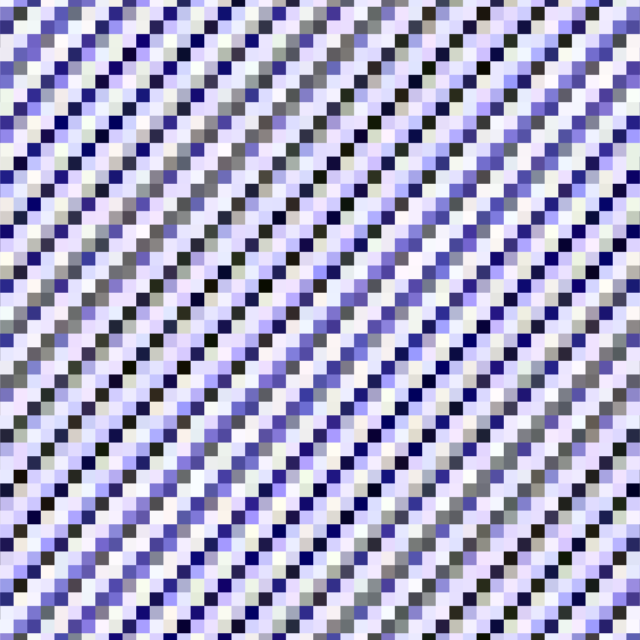
Reproduce this pattern procedurally as a Shadertoy shader.

```glsl
// Mosaic of square cells crossed by rising diagonal stripes. A brightness wave and
// a slightly slower blueness wave run along column + row; their beat turns the
// stripes from navy through violet and gray to near black.

const float TAU = 6.2831853;
const float CELLS = 47.0;          // cells across and down
const float ROW_SHIFT = 0.5;       // the top row is cut in half
const float EDGE_SOFTNESS = 0.1;   // in cells
const float DARK_FREQ = 0.2612;    // stripes per cell
const float DARK_START = 35.1;     // diagonal index of one stripe centre
const float BLUE_FREQ = 0.2388;
const float BLUE_START = 58.5;
const float LIGHT = 0.96;
const float DEPTH = 0.87;

float hash(vec2 p) {
    return fract(sin(dot(p, vec2(127.1, 311.7))) * 43758.5453);
}

float wave(float diagonal, float start, float freq) {
    return cos(TAU * freq * (diagonal - start));
}

// Narrow dark dip around each stripe centre, uneven from cell to cell
float brightness(vec2 cell) {
    float crest = 0.5 + 0.5 * wave(cell.x + cell.y, DARK_START, DARK_FREQ);
    float dip = crest * crest * crest;
    float grain = hash(cell) - 0.5;
    return LIGHT - DEPTH * dip + grain * mix(0.07, 0.16, dip);
}

// Blueness is shared by the two cells of a vertical pair
float blueness(vec2 pairCell) {
    float grain = hash(pairCell + 19.3) - 0.5;
    float diagonal = pairCell.x + pairCell.y + 0.5;
    return 0.17 + 0.21 * wave(diagonal, BLUE_START, BLUE_FREQ) + 0.05 * grain;
}

vec3 cellColor(vec2 cell) {
    vec2 pairCell = vec2(cell.x, 2.0 * floor(cell.y * 0.5));
    float warmth = 0.05 * (hash(pairCell + 7.7) - 0.5);
    vec3 blueShift = vec3(-0.13, -0.21, 0.88) * blueness(pairCell);
    vec3 warmShift = vec3(1.0, -0.4, 0.0) * warmth;
    return clamp(brightness(cell) + blueShift + warmShift, 0.0, 1.0);
}

// Blend the four cells around the nearest grid corner, only close to their edges
vec3 mosaic(vec2 p, float softness) {
    vec2 corner = floor(p + 0.5);
    vec2 blend = clamp((p - corner) / softness + 0.5, 0.0, 1.0);
    vec3 upper = mix(cellColor(corner - 1.0), cellColor(corner - vec2(0.0, 1.0)), blend.x);
    vec3 lower = mix(cellColor(corner - vec2(1.0, 0.0)), cellColor(corner), blend.x);
    return mix(upper, lower, blend.y);
}

void mainImage(out vec4 fragColor, in vec2 fragCoord) {
    vec2 uv = fragCoord / iResolution.xy;
    // Rows count downward from the top
    vec2 p = vec2(uv.x, 1.0 - uv.y) * CELLS - vec2(0.0, ROW_SHIFT);
    float softness = max(EDGE_SOFTNESS, CELLS / iResolution.y);
    fragColor = vec4(mosaic(p, softness), 1.0);
}
```
